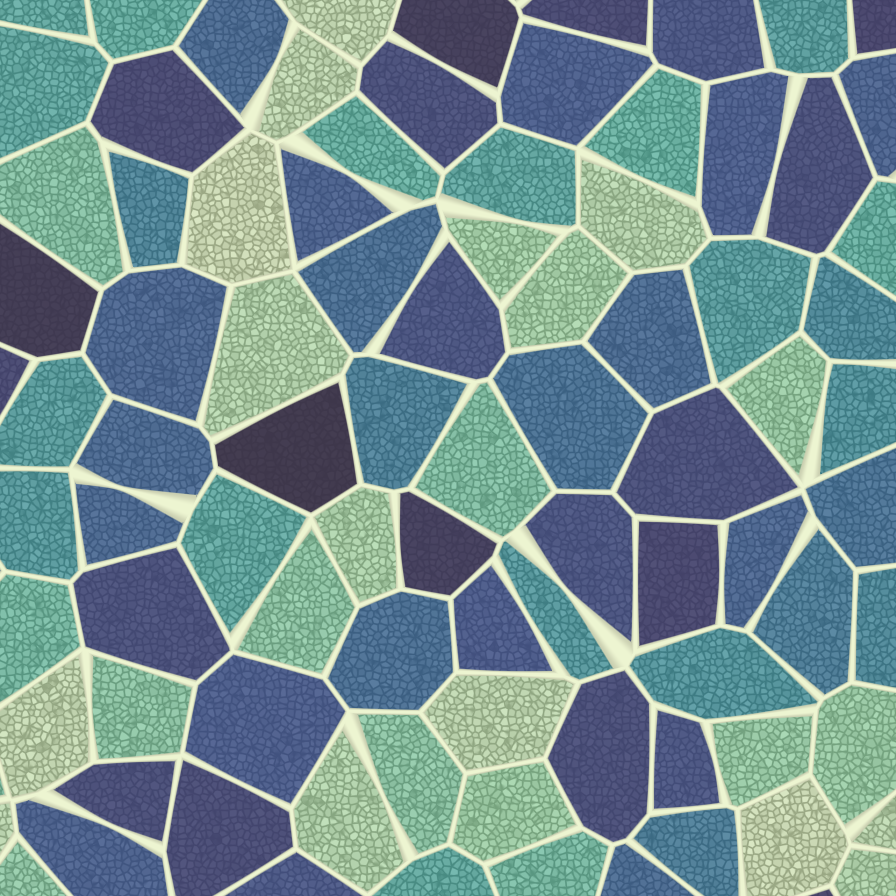
Write a Shadertoy shader that draws this pattern.

```glsl
// Irregular mosaic of pebbled tiles, plum to sand, set in tapering cream grout.

const float TILES = 8.6;           // tiles across the canvas
const float PEBBLES = 125.0;       // pebbles across the canvas
const float JITTER = 0.95;         // irregularity of the tile centres
const float GROUT_WIDTH = 0.052;   // in tile units
const float TONE_DRIFT = 0.55;     // how strongly neighbouring tiles share a tone
const float DRIFT_SCALE = 0.37;    // noise cells per tile
const float RELIEF_DARK = 0.02;    // pebble contrast on the darkest tiles
const float RELIEF_LIGHT = 0.21;   // pebble contrast on the lightest tiles
const vec3 GROUT_CREST = vec3(0.93, 0.96, 0.82);
const vec3 GROUT_SIDE = vec3(0.79, 0.81, 0.69);

const int STOPS = 8;
const vec3 GLAZE[STOPS] = vec3[STOPS](
    vec3(0.25, 0.22, 0.29),   // plum
    vec3(0.29, 0.28, 0.43),   // violet
    vec3(0.30, 0.36, 0.54),   // indigo
    vec3(0.29, 0.44, 0.57),   // blue
    vec3(0.31, 0.55, 0.59),   // teal
    vec3(0.39, 0.66, 0.60),   // sea green
    vec3(0.58, 0.75, 0.60),   // leaf
    vec3(0.73, 0.78, 0.64));  // sand

vec2 hash2(vec2 p) {
    vec3 q = fract((p.xyx + 40.0) * vec3(0.1031, 0.1030, 0.0973));
    q += dot(q, q.yzx + 33.33);
    return fract((q.xx + q.yz) * q.zy);
}

float gradientDot(vec2 corner, vec2 offset) {
    float angle = 6.2832 * hash2(corner).x;
    return dot(vec2(cos(angle), sin(angle)), offset);
}

float gradientNoise(vec2 p) {
    vec2 i = floor(p), f = fract(p);
    vec2 u = f * f * f * (f * (f * 6.0 - 15.0) + 10.0);
    vec2 e = vec2(0.0, 1.0);
    return mix(mix(gradientDot(i, f), gradientDot(i + e.yx, f - e.yx), u.x),
               mix(gradientDot(i + e.xy, f - e.xy), gradientDot(i + e.yy, f - e.yy), u.x), u.y);
}

// Returns the gap between the two nearest centres; outputs the nearest cell.
float voronoiGap(vec2 p, float jitter, out vec2 cell) {
    vec2 base = floor(p);
    float nearest = 9.0, second = 9.0;
    cell = base;
    for (int y = -2; y <= 2; y++)
    for (int x = -2; x <= 2; x++) {
        vec2 id = base + vec2(x, y);
        float d = distance(p, id + 0.5 + jitter * (hash2(id) - 0.5));
        if (d < nearest) {
            second = nearest;
            nearest = d;
            cell = id;
        } else {
            second = min(second, d);
        }
    }
    return second - nearest;
}

// Tone from 0 (plum) to 1 (sand), folded back at both ends.
float tileTone(vec2 cell) {
    float tone = hash2(cell + 71.0).y + TONE_DRIFT * gradientNoise(cell * DRIFT_SCALE + 5.3);
    return 1.0 - abs(1.0 - abs(tone));
}

vec3 glaze(float tone) {
    float s = clamp(tone, 0.0, 1.0) * float(STOPS - 1);
    int i = min(int(s), STOPS - 2);
    return mix(GLAZE[i], GLAZE[i + 1], s - float(i));
}

void mainImage(out vec4 fragColor, in vec2 fragCoord) {
    vec2 uv = fragCoord / iResolution.y;

    // Tiles
    vec2 tile;
    float gap = voronoiGap(uv * TILES, JITTER, tile);
    float tone = tileTone(tile);
    vec3 color = glaze(tone);

    // Pebbled relief, stronger on light tiles
    vec2 pebble;
    float pebbleGap = voronoiGap(uv * PEBBLES, 0.9, pebble);
    float height = smoothstep(0.02, 0.42, pebbleGap) * mix(0.7, 1.2, hash2(pebble + 17.0).x);
    color += mix(RELIEF_DARK, RELIEF_LIGHT, tone) * (height - 0.58);

    // Grout with a bright crest
    float crest = 1.0 - clamp(gap / GROUT_WIDTH, 0.0, 1.0);
    vec3 grout = mix(GROUT_SIDE, GROUT_CREST, smoothstep(0.0, 0.75, crest));
    float soft = max(fwidth(gap), 0.0001) * 0.7;
    color = mix(grout, color, smoothstep(GROUT_WIDTH - soft, GROUT_WIDTH + soft, gap));

    fragColor = vec4(color, 1.0);
}
```
